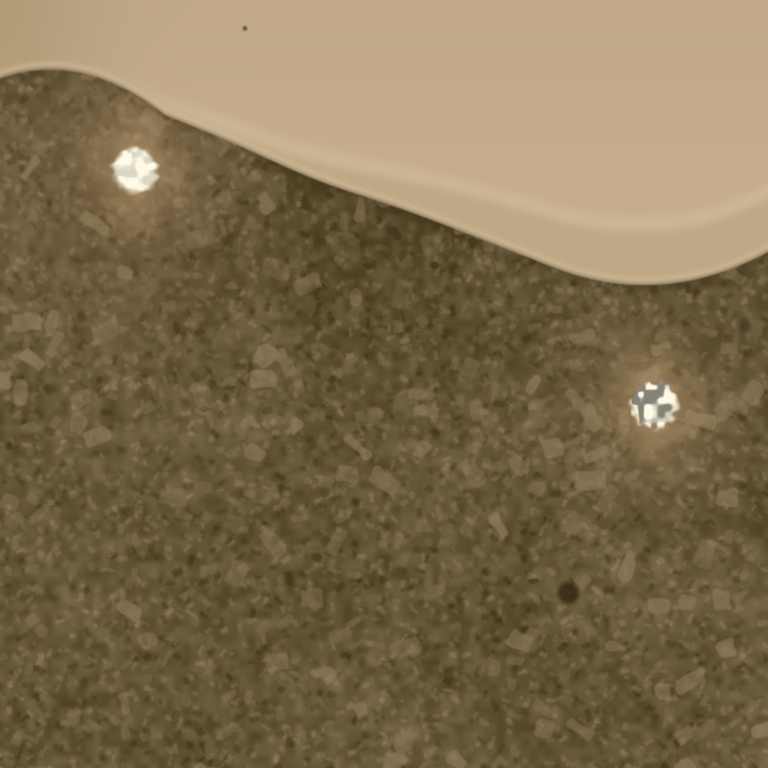
A WebGL 2 fragment shader for this texture:

```glsl
#version 300 es
precision highp float;
// Speckled stone counter with a smooth beige basin rim and two reflected lamps.

uniform vec2 u_resolution;
out vec4 fragColor;

const vec3 STONE_DARK = vec3(0.28, 0.225, 0.115);
const vec3 STONE_LIGHT = vec3(0.64, 0.57, 0.44);
const vec3 BASIN = vec3(0.775, 0.68, 0.55);
const vec3 BASIN_SHADE = vec3(0.70, 0.61, 0.46);
const vec3 RIM_LIGHT = vec3(0.82, 0.735, 0.60);
const vec3 LAMP = vec3(1.0, 0.98, 0.90);
const vec3 HAZE = vec3(0.62, 0.51, 0.37);

vec2 hash2(vec2 p) {
  vec3 q = fract(p.xyx * vec3(0.1031, 0.1030, 0.0973));
  q += dot(q, q.yzx + 33.33);
  return fract((q.xx + q.yz) * q.zy);
}

float noise(vec2 p) {
  vec2 i = floor(p), f = fract(p);
  f = f * f * (3.0 - 2.0 * f);
  float low = mix(hash2(i).x, hash2(i + vec2(1, 0)).x, f.x);
  float high = mix(hash2(i + vec2(0, 1)).x, hash2(i + vec2(1, 1)).x, f.x);
  return mix(low, high, f.y);
}

float bell(float x, float width) {
  return exp(-x * x / (width * width));
}

float spot(vec2 p, vec2 center, float radius, float blur) {
  return 1.0 - smoothstep(radius - blur, radius + blur, length(p - center));
}

// Scattered, rotated, rounded chips; returns the strongest tone at p.
float chips(vec2 p, float cells, float density, float seed) {
  vec2 q = p * cells, home = floor(q);
  float blur = 0.0022 * cells, tone = 0.0;
  for (int j = -1; j <= 1; j++) {
    for (int i = -1; i <= 1; i++) {
      vec2 id = home + vec2(i, j);
      vec2 place = hash2(id + seed), shape = hash2(id + seed + 41.7);
      vec2 kind = hash2(id + seed + 97.3);
      vec2 d = q - id - place;
      float angle = 6.2832 * shape.x, c = cos(angle), s = sin(angle);
      d = mat2(c, -s, s, c) * d;
      vec2 halfSize = vec2(0.22 + 0.26 * shape.y, 0.13 + 0.15 * kind.x);
      vec2 e = abs(d) - halfSize + 0.1;
      float dist = length(max(e, 0.0)) + min(max(e.x, e.y), 0.0) - 0.1;
      dist += 0.16 * (noise(q * 3.0 + seed) - 0.5);
      float mask = 1.0 - smoothstep(-blur, blur, dist);
      tone = max(tone, mask * step(kind.y, density) * (0.45 + 0.55 * place.x));
    }
  }
  return tone;
}

// Height of the basin's lower edge: a slope with a curled left end and rising right end.
float basinEdge(float x) {
  float left = max(0.215 - x, 0.0), right = max(x - 0.72, 0.0);
  return 0.850 - 0.392 * (x - 0.215) + left * (0.4 - 2.65 * left)
       + 1.65 * right * right - 0.007 * bell(x - 0.41, 0.09);
}

vec3 stone(vec2 p, float above) {
  float tone = 0.11 + 0.26 * noise(p * 95.0) + 0.16 * noise(p * 48.0 + 7.0);
  tone += 0.14 * (noise(p * 9.0 + 3.0) - 0.5);
  tone += 0.24 * chips(p, 72.0, 0.45, 11.0);
  tone -= 0.20 * chips(p, 60.0, 0.35, 53.0);
  tone = mix(tone, 0.72, 0.42 * chips(p, 40.0, 0.32, 23.0));
  tone = mix(tone, 0.80, 0.65 * chips(p, 23.0, 0.24, 71.0));
  tone -= 0.09 * bell(p.x - 0.46, 0.25) * bell(p.y - 0.72, 0.18);
  tone -= 0.12 * bell(above, 0.018);
  vec3 color = mix(STONE_DARK, STONE_LIGHT, clamp(tone, 0.0, 1.0));
  // Dark inclusions
  float pits = spot(p, vec2(0.740, 0.228), 0.014, 0.005);
  pits += 0.7 * spot(p, vec2(0.566, 0.437), 0.006, 0.005);
  pits += 0.6 * spot(p, vec2(0.970, 0.577), 0.008, 0.006);
  return mix(color, vec3(0.20, 0.145, 0.07), 0.8 * min(pits, 1.0));
}

vec3 basin(vec2 p, float above) {
  vec3 color = mix(BASIN, BASIN_SHADE, 0.75 * bell(p.x, 0.12));
  color *= 1.0 - 0.03 * smoothstep(0.75, 1.0, p.y);
  // Raised lip, then the shaded side wall below it
  float lip = 0.018 + 0.062 * smoothstep(0.2, 0.86, p.x);
  float onRight = smoothstep(0.12, 0.3, p.x);
  float wall = 1.0 - smoothstep(lip - 0.018, lip, above);
  color = mix(color, vec3(0.73, 0.65, 0.51), 0.7 * wall * onRight);
  color = mix(color, RIM_LIGHT, 0.6 * onRight * bell(above - lip, 0.011));
  color = mix(color, RIM_LIGHT, 0.5 * bell(above - 0.007, 0.005));
  color *= 1.0 - 0.18 * bell(above, 0.004);
  return color * (1.0 - 0.45 * spot(p, vec2(0.319, 0.963), 0.003, 0.002));
}

// Bright mottled disc with a halo and a faint vertical streak.
vec3 addLamp(vec3 color, vec2 p, vec2 center, float mottling) {
  vec2 d = p - center;
  float ragged = length(d) + 0.008 * (noise(p * 130.0) - 0.5);
  float disc = 1.0 - smoothstep(0.024, 0.034, ragged);
  float grain = smoothstep(0.42, 0.72, noise(p * 115.0 + 19.0));
  float halo = 0.45 * bell(length(d), 0.055) + 0.20 * bell(d.x, 0.022) * bell(d.y, 0.09);
  color = mix(color, HAZE * 1.2, halo);
  return mix(color, LAMP * (1.0 - mottling * grain), disc);
}

void main() {
  vec2 p = gl_FragCoord.xy / u_resolution;
  float above = p.y - basinEdge(p.x);
  vec3 counter = stone(p, above);
  counter = mix(counter, HAZE, 0.30 * bell(length((p - vec2(0.17, 0.77)) * vec2(1.0, 0.8)), 0.14));
  counter = mix(counter, HAZE, 0.18 * bell(length(p - vec2(0.85, 0.47)), 0.12));
  counter = addLamp(counter, p, vec2(0.176, 0.779), 0.14);
  counter = addLamp(counter, p, vec2(0.8515, 0.4727), 0.48);
  float coverage = smoothstep(-0.002, 0.002, above);
  fragColor = vec4(mix(counter, basin(p, above), coverage), 1.0);
}
```
